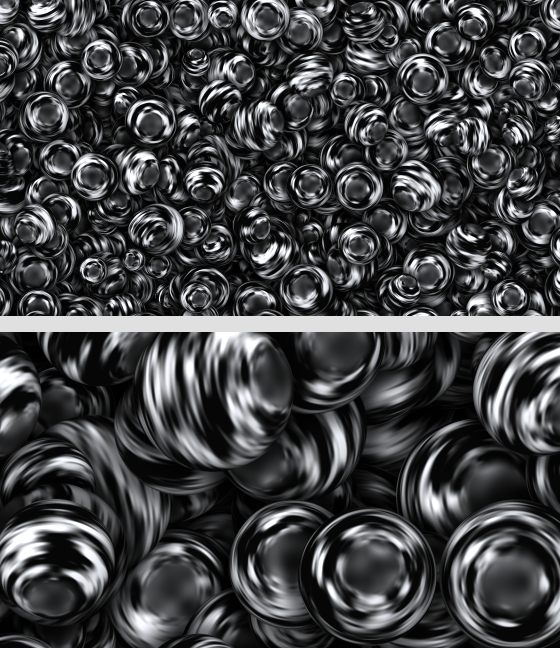
Top, the full canvas; bottom, a detail of the centre.
Write a Shadertoy shader that draws this pattern.

```glsl
// A heap of glossy dark balls, each brushed with pale streaks around its own axis.
// Rotated grids hold one jittered ball per cell; they are composited front to back,
// every ball casting a soft contact shadow on the layers below it.

const int LAYERS = 22;
const int SAMPLES = 2;             // supersampling per axis
const float CELL = 0.24;           // grid pitch, in canvas heights
const float SHADOW_WIDTH = 0.03;
const vec3 STEEL_TINT = vec3(0.97, 0.985, 1.01);

float hash(vec3 p) {
    return fract(sin(dot(p, vec3(127.1, 311.7, 74.7))) * 43758.5453);
}

// Smooth value noise in three dimensions
float noise(vec3 p) {
    vec3 i = floor(p);
    vec3 f = fract(p);
    f = f * f * (3.0 - 2.0 * f);
    vec2 e = vec2(0.0, 1.0);
    vec4 nearFar = mix(
        vec4(hash(i), hash(i + e.xyx), hash(i + e.xxy), hash(i + e.xyy)),
        vec4(hash(i + e.yxx), hash(i + e.yyx), hash(i + e.yxy), hash(i + e.yyy)), f.x);
    vec2 row = mix(nearFar.xz, nearFar.yw, f.y);
    return mix(row.x, row.y, f.z);
}

mat2 rotation(float angle) {
    float c = cos(angle), s = sin(angle);
    return mat2(c, s, -s, c);
}

// Mostly faces the viewer, sometimes lies on its side
vec3 ballAxis(float turn, float lean) {
    float tilt = 0.12 + 2.4 * lean * lean * lean;
    return normalize(vec3(tilt * cos(turn), tilt * sin(turn), 1.0));
}

// Brightness of the brushed surface at a given normal
float brushedBall(vec3 normal, vec3 axis, float seed) {
    vec3 tangent = normalize(cross(axis, vec3(0.0, 1.0, 0.0)));
    vec3 bitangent = cross(axis, tangent);
    float polar = acos(clamp(dot(normal, axis), -1.0, 1.0));
    vec2 around = vec2(dot(normal, tangent), dot(normal, bitangent));
    vec2 heading = around / (length(around) + 1e-4);
    vec3 offset = vec3(seed * 90.0, seed * 37.0, seed * 61.0);

    // Broad bands broken up by fine bristle marks
    float bands = noise(vec3(polar * 7.0, heading * 1.7) + offset);
    float bristles = noise(vec3(polar * 20.0, heading * 3.2) + offset.zxy);
    float streaks = smoothstep(0.35, 0.76, 0.68 * bands + 0.32 * bristles);

    // Smoky cap around the pole, lit on one side
    float smoke = noise(vec3(around * 4.5, 2.0) + offset.yzx);
    float glow = 0.5 + 0.5 * dot(heading, vec2(cos(seed * 40.0), sin(seed * 40.0)));
    float cap = 0.07 + 0.38 * smoke * smoothstep(0.0, 0.45, polar) * (0.4 + glow)
              + 0.12 * smoke;
    float surface = mix(cap, streaks, smoothstep(0.32, 0.52, polar + 0.15 * (smoke - 0.5)));

    // Soft top light and dark grazing rim
    float light = 0.86 + 0.26 * dot(normal, normalize(vec3(-0.3, 0.6, 0.7)));
    float rim = mix(0.22, 1.0, smoothstep(0.0, 0.65, normal.z));
    return 0.025 + surface * light * rim;
}

// One grid of balls: x = brightness, y = coverage, z = light let through around it
vec3 ballLayer(vec2 p, float layer, float pixel) {
    vec2 q = rotation(layer * 2.4) * p + vec2(layer * 1.37, layer * 0.73);
    vec2 id = floor(q / CELL);
    vec3 key = vec3(id, layer * 5.0);
    float radius = mix(0.034, 0.086, sqrt(hash(key)));
    float room = 0.5 * CELL - SHADOW_WIDTH - radius;
    vec2 jitter = 2.0 * vec2(hash(key + 0.31), hash(key + 0.57)) - 1.0;
    vec2 local = q - (id + 0.5) * CELL - jitter * room;
    float gap = length(local) - radius;

    float cover = clamp(0.5 - gap / pixel, 0.0, 1.0);
    float through = mix(0.4, 1.0, smoothstep(0.0, SHADOW_WIDTH, gap));
    float shade = 0.0;
    if (cover > 0.0) {
        vec2 flat2 = rotation(-layer * 2.4) * local / radius;
        vec3 normal = normalize(vec3(flat2, sqrt(max(1.0 - dot(flat2, flat2), 0.0))));
        vec3 axis = ballAxis(6.283 * hash(key + 0.83), hash(key + 1.19));
        shade = brushedBall(normal, axis, hash(key + 1.61));
    }
    return vec3(shade, cover, through);
}

// Front-to-back compositing of all layers
float ballHeap(vec2 p, float pixel) {
    float brightness = 0.0;
    float visible = 1.0;
    for (int i = 0; i < LAYERS; i++) {
        vec3 ball = ballLayer(p, float(i) + 1.0, pixel);
        brightness += visible * ball.y * ball.x;
        visible *= (1.0 - ball.y) * ball.z;
        if (visible < 0.01) break;
    }
    return brightness + 0.02 * visible;
}

void mainImage(out vec4 fragColor, in vec2 fragCoord) {
    float pixel = 1.0 / iResolution.y;
    float total = 0.0;
    for (int y = 0; y < SAMPLES; y++) {
        for (int x = 0; x < SAMPLES; x++) {
            vec2 shift = (vec2(x, y) + 0.5) / float(SAMPLES) - 0.5;
            total += ballHeap((fragCoord + shift) * pixel, pixel);
        }
    }
    float brightness = total / float(SAMPLES * SAMPLES);
    fragColor = vec4(clamp(brightness * STEEL_TINT, 0.0, 1.0), 1.0);
}
```
